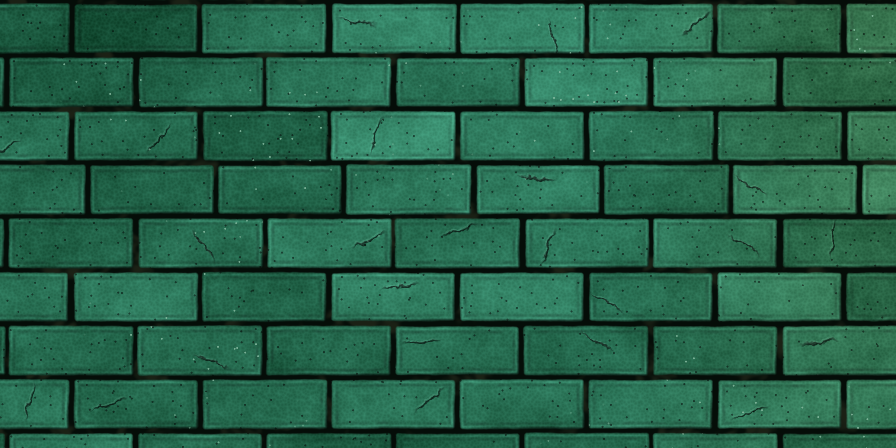
Reproduce this texture procedurally as a Shadertoy shader.

```glsl
// Glazed green brick wall in running bond, with dark joints, worn rims and hairline cracks.

float hash(vec2 p) {
    return fract(sin(dot(p, vec2(127.1, 311.7))) * 4375.85);
}

// Layered, rotated sines, roughly -1 to 1
float waves(vec2 p) {
    float sum = 0.0, amp = 0.5;
    for (int i = 0; i < 5; i++) {
        p = mat2(0.8, -0.6, 0.6, 0.8) * p * 1.7 + 1.3;
        sum += amp * sin(p.x + 1.5 * sin(p.y));
        amp *= 0.65;
    }
    return sum;
}

// Cellular noise: distance to the nearest scattered point, and that point's random value
vec2 cells(vec2 p) {
    vec2 base = floor(p), nearest = vec2(9.0, 0.0);
    for (int y = -1; y <= 1; y++)
    for (int x = -1; x <= 1; x++) {
        vec2 cell = base + vec2(x, y);
        vec2 point = cell + vec2(hash(cell), hash(cell + 37.0));
        float dist = length(p - point);
        if (dist < nearest.x) nearest = vec2(dist, hash(cell + 71.0));
    }
    return nearest;
}

float roundedBox(vec2 p, vec2 halfSize, float radius) {
    vec2 q = abs(p) - halfSize + radius;
    return length(max(q, 0.0)) + min(max(q.x, q.y), 0.0) - radius;
}

// Dark hairline running at a random slant through some of the bricks
float crack(vec2 p, vec2 id, float px) {
    float angle = 6.28 * hash(id + 5.0);
    vec2 along = vec2(cos(angle), sin(angle));
    vec2 q = p - (vec2(hash(id + 8.0), hash(id + 9.0)) - 0.5) * vec2(0.2, 0.06);
    float side = dot(q, vec2(-along.y, along.x)) + 0.006 * waves(p * 45.0 + id * 7.0);
    float reach = 1.0 - smoothstep(0.02, 0.05, abs(dot(q, along)));
    float line = 1.0 - smoothstep(0.0005, 0.0015 + px, abs(side));
    return line * reach * step(0.55, hash(id + 3.0));
}

void mainImage(out vec4 fragColor, in vec2 fragCoord) {
    // Canvas height is one unit, rows counted from the top
    float px = 1.0 / iResolution.y;
    vec2 p = vec2(fragCoord.x, iResolution.y - fragCoord.y) * px;
    vec2 pitch = vec2(0.2875, 0.1198);

    // Bond layout: alternating half shifts, with one doubled course
    vec2 q = p + 0.001 * vec2(waves(p * 22.0), waves(p * 16.0 + 4.0));
    vec2 grid = (q - vec2(0.0, 0.004)) / pitch;
    float row = floor(grid.y);
    float odd = mod(row + step(3.0, row), 2.0);
    grid.x -= mix(0.555, 0.055, odd) + (row == 3.0 ? 0.12 : 0.0);
    vec2 id = floor(grid);
    vec2 local = (grid - id - 0.5) * pitch;
    local.x += 0.004 * (hash(id + 11.0) - 0.5);

    vec2 halfSize = 0.5 * pitch - vec2(0.0045, 0.0042) - 0.0022 * hash(id + 2.0);
    float d = roundedBox(local, halfSize, 0.006);

    // Glaze tone: brick variation, soft blotches, grain and broad lighting
    float blotch = waves(p * 9.0 + id * 3.7);
    float fine = waves(p * 48.0 + 2.0);
    float tone = 0.54 + 0.55 * (hash(id) - 0.5) + 0.17 * blotch + 0.09 * fine;
    tone += 0.35 * (cells(p * 140.0).x - 0.5);
    tone += 0.25 * exp(-5.0 * dot(p - vec2(1.25, 0.3), p - vec2(1.25, 0.3)));
    tone -= 0.45 * exp(-6.0 * dot(p, p)) + 0.12 * smoothstep(0.6, 1.0, p.y);
    vec3 glaze = mix(vec3(0.09, 0.32, 0.22), vec3(0.23, 0.56, 0.44), clamp(tone, -0.4, 1.25));
    float olive = smoothstep(1.3, 2.0, p.x) * (1.0 - 0.6 * p.y);
    glaze *= mix(vec3(1.0), vec3(1.35, 1.03, 0.92), olive);

    // Rounded edge: inner groove, pale rim, shade toward the lower right
    float rim = exp(-pow((d + 0.005) / 0.0028, 2.0));
    float groove = exp(-pow((d + 0.012) / 0.004, 2.0));
    float lowerRight = smoothstep(-0.2, 1.0, dot(local / halfSize, vec2(0.4, 0.6)));
    glaze *= 1.0 - groove * (0.14 + 0.12 * fine);
    glaze += rim * vec3(0.05, 0.09, 0.08) * (0.7 + 0.6 * blotch);
    glaze *= 1.0 - 0.45 * smoothstep(-0.008, 0.0, d) * (0.4 + lowerRight);

    // Wear: cracks, dark pits and clustered pale specks
    glaze *= 1.0 - 0.65 * crack(local, id, px);
    glaze += 0.07 * crack(local + 0.003, id, px);
    vec2 pit = cells(p * 48.0);
    glaze *= 1.0 - 0.5 * (1.0 - smoothstep(0.06, 0.16, pit.x)) * step(0.72, pit.y);
    vec2 speck = cells(p * 36.0 + 19.0);
    float cluster = smoothstep(0.0, 0.5, waves(p * 3.0 + 1.0));
    float fleck = (1.0 - smoothstep(0.04, 0.11, speck.x)) * step(0.8, speck.y);
    glaze = mix(glaze, vec3(0.55, 0.75, 0.65), 0.8 * fleck * cluster);

    // Recessed joint with traces of dusty mortar
    float dust = smoothstep(0.25, 0.9, waves(p * 14.0 + 8.0));
    vec3 joint = mix(vec3(0.02, 0.05, 0.03), vec3(0.16, 0.18, 0.12), 0.6 * dust);
    vec3 color = mix(glaze, joint, smoothstep(-px, px, d + 0.0006 * fine));

    fragColor = vec4(clamp(color, 0.0, 1.0), 1.0);
}
```
